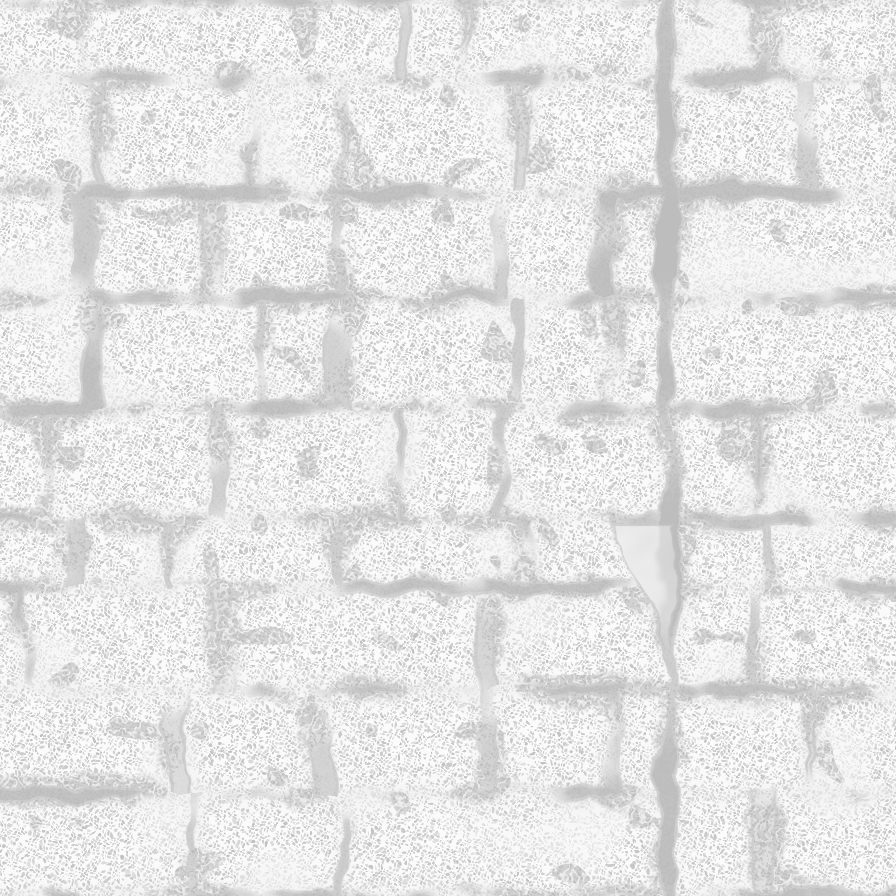
Write a WebGL 2 fragment shader that draws this texture map.

```glsl
#version 300 es
precision highp float;

uniform vec2 u_resolution;
out vec4 fragColor;

const float courseEdges[10] = float[](0.0, 0.115, 0.23, 0.345, 0.42, 0.544, 0.668, 0.785, 0.911, 1.0);

float hash(vec2 p) {
    vec3 q = fract(p.xyx * vec3(0.1031, 0.103, 0.0973));
    q += dot(q, q.yzx + 33.33);
    return fract((q.x + q.y) * q.z);
}

vec2 gradientAt(vec2 cell) {
    float angle = 6.2832 * hash(cell + 17.0);
    return vec2(cos(angle), sin(angle));
}

float noise(vec2 p) {
    vec2 i = floor(p), f = fract(p);
    vec2 u = f * f * f * (f * (f * 6.0 - 15.0) + 10.0);
    float a = dot(gradientAt(i), f);
    float b = dot(gradientAt(i + vec2(1, 0)), f - vec2(1, 0));
    float c = dot(gradientAt(i + vec2(0, 1)), f - vec2(0, 1));
    float d = dot(gradientAt(i + 1.0), f - 1.0);
    return mix(mix(a, b, u.x), mix(c, d, u.x), u.y);
}

float fbm(vec2 p) {
    return noise(p) + 0.5 * noise(p * 2.1 + 7.3) + 0.25 * noise(p * 4.3 + 3.1);
}

// Fine pits, one per jittered cell, some cells empty
float stipple(vec2 p) {
    vec2 g = mat2(0.86, 0.5, -0.5, 0.86) * p * 250.0;
    g += 1.3 * vec2(noise(p * 85.0), noise(p * 85.0 + 31.0));
    vec2 cell = floor(g);
    vec2 jitter = vec2(hash(cell + 5.0), hash(cell + 71.0)) - 0.5;
    float radius = mix(0.22, 0.5, hash(cell + 133.0));
    float pit = 1.0 - smoothstep(radius - 0.16, radius + 0.16, length(fract(g) - 0.5 - 0.45 * jitter));
    return pit * mix(0.45, 1.0, hash(cell + 211.0)) * step(0.12, hash(cell + 307.0));
}

// Mortar tone: soft fill with a darker rim
float mortar(float d, float fill) {
    float inside = 1.0 - smoothstep(-0.002, 0.003, d);
    float rim = 1.0 - smoothstep(0.001, 0.004, abs(d));
    return max(inside * fill, 0.75 * rim);
}

void main() {
    vec2 p = gl_FragCoord.xy / u_resolution;
    vec2 q = p + 0.011 * vec2(fbm(p * 18.0), fbm(p * 18.0 + 40.0));
    float wear = fbm(p * 11.0 + 2.0);
    float nearest = 1.0;
    float joints = 0.0;

    // Course joints, thin and broken up along their length
    float course = 0.0;
    for (int i = 0; i < 10; i++) {
        float offset = q.y - courseEdges[i];
        if (i > 0 && i < 9) course += step(0.0, offset);
        float along = noise(vec2(p.x * 8.0, float(i) * 5.3 + 0.4));
        float d = abs(offset) - 0.0035 - 0.009 * along;
        nearest = min(nearest, d);
        joints = max(joints, mortar(d, 0.95) * smoothstep(-0.2, 0.3, along + 0.7 * wear));
    }

    // Upright joints, irregular in each course, some absent
    for (int i = 0; i < 6; i++) {
        vec2 id = vec2(float(i) * 3.0 + 1.0, course * 7.0 + 2.0);
        float x = (float(i) + 0.5 + 0.65 * (hash(id) - 0.5)) / 6.2;
        if (abs(x - 0.745) < 0.045 || hash(id + 130.0) < 0.12) continue;
        float lean = 0.012 * noise(vec2(p.y * 9.0, id.x + id.y * 2.7));
        float width = mix(0.002, 0.012, pow(hash(id + 50.0), 2.0));
        float d = abs(q.x - x - lean) - width;
        float fill = mix(0.4, 1.0, hash(id + 90.0));
        nearest = min(nearest, d);
        joints = max(joints, mortar(d, fill) * smoothstep(-0.5, 0.1, noise(p * 13.0 + id) + 0.3 * wear));
    }

    // Continuous seam and its funnel-shaped flare
    float seamNoise = noise(vec2(3.7, p.y * 9.0));
    float seamOffset = q.x - 0.745 - 0.006 * noise(vec2(8.2, p.y * 5.0));
    float seam = abs(seamOffset) - 0.007 - 0.014 * seamNoise;
    joints = max(joints, mortar(seam, 0.92 + 0.5 * seamNoise));
    float spread = 0.06 * pow(smoothstep(0.25, 0.41, p.y), 2.0);
    float flare = max(abs(seamOffset + 0.5 * spread) - 0.5 * spread - 0.005, abs(p.y - 0.335) - 0.08);
    nearest = min(nearest, min(seam, flare));

    // Eroded crust around joints and in isolated chips
    float halo = exp(-max(nearest, 0.0) / 0.013);
    float chips = smoothstep(0.33, 0.43, noise(p * 19.0 + 9.0));
    float crust = smoothstep(0.3, 0.65, halo * (0.55 + 1.5 * wear) + 0.8 * chips);
    float rings = smoothstep(0.2, 0.8, abs(sin(7.0 * fbm(p * 46.0))));
    float grit = stipple(p + 0.37);

    // Smooth worn patches suppress the pits
    float polish = smoothstep(0.15, 0.5, noise(p * 8.0 + 23.0) + 0.3 * halo);
    float tone = stipple(p) * mix(0.95, 0.35, max(polish, 0.6 * halo));
    tone += 0.1 * halo + 0.05 * polish;
    tone = mix(tone, 0.22 + 0.5 * rings + 0.4 * grit, 0.9 * crust);
    tone = max(tone, joints * (0.95 + 0.15 * grit));

    // The flare stays pale and smooth inside its rim
    float flareFill = 1.0 - smoothstep(-0.003, 0.003, flare);
    float flareTone = mix(mortar(flare, 0.3 + 0.25 * wear), 0.85, smoothstep(0.004, -0.004, seam) * 0.5);
    tone = mix(tone, flareTone, flareFill * smoothstep(0.25, 0.31, p.y));

    vec3 plaster = vec3(0.985);
    vec3 cavity = vec3(0.74);
    fragColor = vec4(mix(plaster, cavity, clamp(tone, 0.0, 1.0)), 1.0);
}
```
